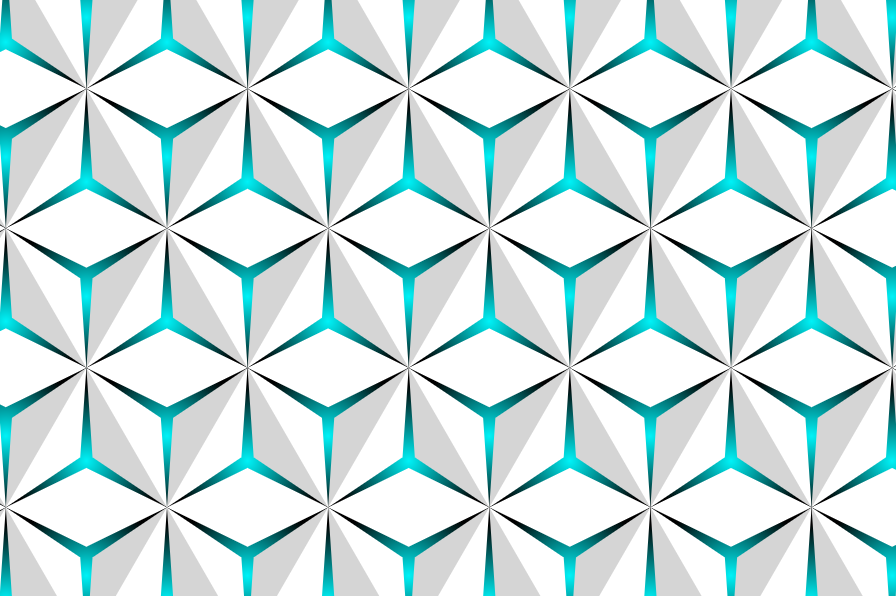
A Shadertoy shader for this pattern:

```glsl
// Faceted triangular lattice: white and grey rhombi parted by glowing cyan three-armed stars.

const float ROW = 0.8660254;     // row height for a lattice spacing of 1
const float RADIUS = 0.5773503;  // triangle centroid to corner

// Maps p to its lattice triangle: xy from the centroid with the apex up, z = 1 if inverted.
vec3 latticeTriangle(vec2 p) {
    float row = floor(p.y / ROW);
    float x = fract(p.x - 0.5 * row) - 0.5;
    float y = p.y - row * ROW;
    if (abs(x) < 0.5 * (1.0 - y / ROW)) return vec3(x, y - ROW / 3.0, 0.0);
    return vec3(x - (x < 0.0 ? -0.5 : 0.5), ROW * 2.0 / 3.0 - y, 1.0);
}

// Signed distance inside the tapering arm, where angle is measured from the arm's axis.
float armDepth(float dist, float angle) {
    vec2 q = dist * vec2(cos(angle), sin(angle));
    vec2 tip = vec2(RADIUS, 0.0);
    vec2 edge = normalize(0.044 * vec2(0.5, ROW) - tip);
    vec2 fromTip = q - tip;
    return edge.x * fromTip.y - edge.y * fromTip.x;
}

void mainImage(out vec4 fragColor, in vec2 fragCoord) {
    float pixel = 5.56 / iResolution.x;
    vec3 cell = latticeTriangle(fragCoord * pixel - vec2(0.036, 0.55));
    vec2 t = cell.xy;

    // Facets: the right side of each triangle is grey, the left and base are white
    float angle = atan(abs(t.x), t.y);
    float edgeDepth = 0.5 * RADIUS - dot(vec2(abs(t.x), t.y), vec2(ROW, 0.5));
    float grey = clamp(0.5 + sign(t.x) * edgeDepth / pixel, 0.0, 1.0);
    grey *= step(angle, radians(120.0));
    vec3 color = mix(vec3(1.0), vec3(0.835), grey);

    // Arms: a radial glow, shifted towards the apex in inverted triangles
    float armAngle = min(angle, abs(angle - radians(120.0)));
    float arm = clamp(0.5 + armDepth(length(t), armAngle) / pixel, 0.0, 1.0);
    float glow = max(0.0, 1.0 - length(t - vec2(0.0, 0.135 * cell.z)) / 0.47);
    color = mix(color, vec3(0.0, 0.95, 0.97) * glow, arm);

    fragColor = vec4(color, 1.0);
}
```
